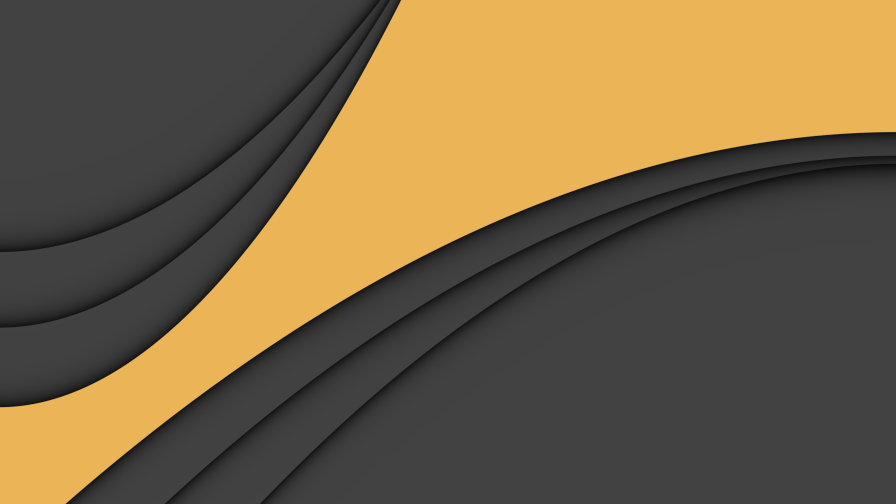
This background is drawn by a Shadertoy shader. Its source:

```glsl
// Golden sweep between two stacks of curved charcoal sheets with soft shadows

#define GOLD vec3(0.918, 0.706, 0.341)
#define CHARCOAL vec3(0.257)
#define BEND 1.95             // power of every curve
#define SHADOW_DEPTH 0.74     // darkness right at an edge
#define SHADOW_REACH 0.020    // fade length, in canvas heights
#define LEFT_FLOOR vec3(0.192, 0.350, 0.500)
#define LEFT_SPAN vec3(0.796, 0.774, 0.755)
#define RIGHT_CREST vec3(0.738, 0.691, 0.675)
#define RIGHT_SPAN vec3(1.648, 1.451, 1.262)

// Vertical rise (x) and slope (y) of a curve that starts flat
vec2 sweep(float x, float span, float rise) {
    float t = max(x, 0.0) / span;
    return rise * vec2(pow(t, BEND), BEND * pow(t, BEND - 1.0) / span);
}

// Smooth coverage from the vertical depth behind an edge
float coverage(float depth, float slope) {
    float pixel = 1.0 / iResolution.y;
    float distanceToEdge = depth / sqrt(1.0 + slope * slope);
    return smoothstep(-0.75 * pixel, 0.75 * pixel, distanceToEdge);
}

// Light left on a sheet below an edge
float shadow(float depth, float cover) {
    float dark = SHADOW_DEPTH * exp(-max(depth, 0.0) / SHADOW_REACH);
    return 1.0 - dark * cover;
}

void mainImage(out vec4 fragColor, in vec2 fragCoord) {
    vec2 p = fragCoord / iResolution.y;
    float fromRight = iResolution.x / iResolution.y - p.x;
    vec3 leftFloor = LEFT_FLOOR, leftSpan = LEFT_SPAN;
    vec3 rightCrest = RIGHT_CREST, rightSpan = RIGHT_SPAN;

    float light = 1.0;
    float sheet = 0.0;
    for (int i = 0; i < 3; i++) {
        // Upper left stack, rising to the top edge
        vec2 curve = sweep(p.x, leftSpan[i], 1.0 - leftFloor[i]);
        float depth = p.y - leftFloor[i] - curve.x;
        float cover = coverage(depth, curve.y);
        light *= shadow(depth, cover);
        sheet = max(sheet, cover);

        // Lower right stack, falling to the bottom edge
        curve = sweep(fromRight, rightSpan[i], rightCrest[i]);
        depth = rightCrest[i] - curve.x - p.y;
        cover = coverage(depth, curve.y);
        light *= shadow(depth, cover);
        sheet = max(sheet, cover);
    }

    fragColor = vec4(mix(GOLD, CHARCOAL * light, sheet), 1.0);
}
```
